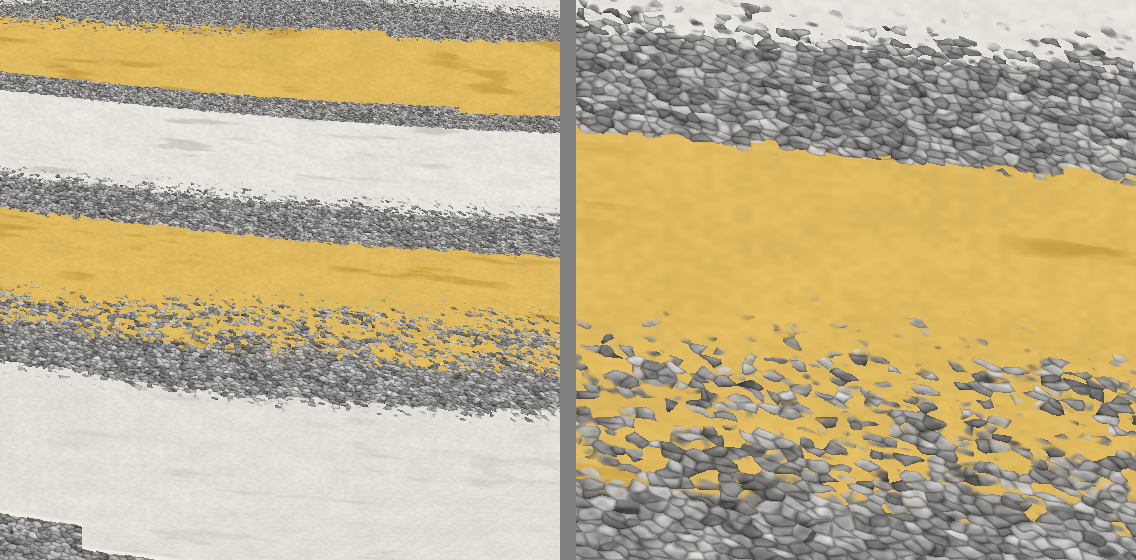
Left: the whole. Right: its middle third, enlarged.
Write a Shadertoy shader that draws this texture.

```glsl
// Worn yellow and white road paint in slanted bands over coarse grey chippings.
// Each band lies between two curved edges; its coverage fades towards an edge and
// is compared with the height of each Voronoi stone, so stones poke through.

const vec3 WHITE = vec3(0.905, 0.893, 0.870);
const vec3 DUSTY_WHITE = vec3(0.886, 0.873, 0.848);
const vec3 WHITE_STAIN = vec3(0.750, 0.725, 0.690);
const vec3 YELLOW = vec3(0.872, 0.727, 0.375);
const vec3 YELLOW_STAIN = vec3(0.740, 0.570, 0.210);
const vec3 STONE_TINT = vec3(1.0, 0.992, 0.978);

float hash(vec2 p) {
    return fract(sin(dot(p, vec2(127.1, 311.7))) * 43758.5453);
}

float noise(vec2 p) {
    vec2 i = floor(p), f = fract(p);
    f = f * f * (3.0 - 2.0 * f);
    return mix(mix(hash(i), hash(i + vec2(1, 0)), f.x),
               mix(hash(i + vec2(0, 1)), hash(i + vec2(1, 1)), f.x), f.y);
}

float fbm(vec2 p) {
    float sum = 0.0, amp = 0.5;
    for (int i = 0; i < 4; i++) {
        sum += amp * noise(p);
        p = p * 2.03 + 17.3;
        amp *= 0.5;
    }
    return sum / 0.9375;
}

// Nearest stone: centre distance, gap to its neighbour, random id, vertical offset
vec4 stones(vec2 p) {
    vec2 cell = floor(p);
    float nearest = 9.0, second = 9.0, id = 0.0, rise = 0.0;
    for (int y = -1; y <= 1; y++)
    for (int x = -1; x <= 1; x++) {
        vec2 c = cell + vec2(x, y);
        vec2 d = c + vec2(hash(c), hash(c + 41.7)) - p;
        d.y -= 0.35 * d.x;
        float dist = length(d);
        if (dist < nearest) {
            second = nearest;
            nearest = dist;
            id = hash(c + 93.1);
            rise = d.y;
        } else second = min(second, dist);
    }
    return vec4(nearest, second - nearest, id, rise);
}

// Quadratic edge through heights given at the left, middle and right
float edge(float x, float left, float middle, float right) {
    return left * (1.0 - x) * (1.0 - 2.0 * x) + 4.0 * middle * x * (1.0 - x)
         + right * x * (2.0 * x - 1.0);
}

// Coverage rising from zero at the edge over a given fray length
float cover(float inside, float fray) {
    return 1.0 - exp(-max(inside, 0.0) / fray);
}

// Opaque where the coverage exceeds the stone height
float paintMask(float coverage, float height) {
    return smoothstep(-0.09, 0.08, coverage - height);
}

// Paint colour with soft mottling, fine grain and long drag streaks
vec3 paintColor(vec3 base, vec3 stain, vec2 p, float streakAmount) {
    float streak = smoothstep(0.58, 0.74, fbm(p * vec2(9.0, 75.0) + 5.0));
    streak *= smoothstep(0.4, 0.7, noise(p * vec2(6.0, 17.0) + 31.0));
    float mottle = fbm(p * vec2(20.0, 50.0)) - 0.5;
    float grain = noise(p * vec2(170.0, 270.0)) - 0.5;
    return mix(base, stain, streak * streakAmount) * (1.0 + 0.06 * mottle + 0.05 * grain);
}

void mainImage(out vec4 fragColor, in vec2 fragCoord) {
    vec2 uv = fragCoord / iResolution.xy;
    float x = uv.x, down = 1.0 - uv.y;
    vec2 slanted = vec2(x, down - 0.09 * x);

    // Small flat chippings shrink with distance towards the top
    float scale = 0.45 + 0.9 * slanted.y;
    vec2 ground = vec2((x - 0.5) / scale, log(scale) / 0.9);
    vec2 warp = vec2(noise(ground * 130.0), noise(ground * 130.0 + 57.0));
    vec4 stone = stones(ground * vec2(88.0, 180.0) + 0.5 * warp);
    float chip = noise(ground * vec2(150.0, 260.0) + 11.0);
    float relief = 0.58 * stone.z + 0.20 * clamp(1.0 - stone.x, 0.0, 1.0) + 0.22 * chip;
    float height = 0.10 + 0.82 * smoothstep(0.05, 0.95, relief);
    float tone = mix(0.45, 0.77, fract(stone.z * 7.31)) + 0.14 * stone.w;
    tone *= mix(0.70, 1.0, smoothstep(0.0, 0.4, stone.y));
    tone += 0.20 * (noise(ground * vec2(190.0, 300.0)) - 0.5);
    vec3 color = tone * STONE_TINT;

    // Band edges, from the top; two of them have steps where strips overlap
    float wobble = down + 0.012 * (fbm(ground * vec2(30.0, 50.0)) - 0.5);
    float topWhiteEnd = edge(x, 0.010, 0.002, 0.036);
    float yellowA = edge(x, 0.021, 0.045, 0.060) + 0.013 * step(0.69, x);
    float yellowAEnd = edge(x, 0.128, 0.176, 0.196) + 0.012 * step(0.82, x);
    float whiteA = edge(x, 0.159, 0.208, 0.237);
    float whiteAEnd = edge(x, 0.318, 0.368, 0.402);
    float yellowB = edge(x, 0.368, 0.423, 0.456);
    float yellowBEnd = edge(x, 0.580, 0.645, 0.680);
    float whiteB = edge(x, 0.635, 0.703, 0.728);
    float whiteBEnd = x < 0.147 ? 0.918 + 0.16 * x : 0.983 + 0.13 * (x - 0.147);

    // Coverage of each band, crisp or frayed at its two sides
    float topWhite = cover(topWhiteEnd - wobble, 0.011);
    float upperYellow = cover(wobble - yellowA, mix(0.014, 0.003, smoothstep(0.3, 0.7, x)))
                      * cover(yellowAEnd - down, 0.0015);
    float upperWhite = cover(down - whiteA, 0.0015) * cover(whiteAEnd - wobble, 0.013);
    float lowerYellow = cover(wobble - yellowB, 0.003) * cover(yellowBEnd - wobble, 0.012);
    float lowerWhite = cover(wobble - whiteB, 0.012) * cover(whiteBEnd - down, 0.0015);

    // Patchy wear over the lower part of the near yellow band
    float wearLength = mix(0.10, 0.155, smoothstep(0.0, 0.6, x));
    float wear = smoothstep(wearLength, 0.35 * wearLength, yellowBEnd - wobble);
    float clump = fbm(ground * vec2(20.0, 42.0) + 3.0);
    lowerYellow *= 1.0 - wear * clamp(0.50 + 1.1 * (clump - 0.5), 0.0, 1.0);

    // Lay the paint; the near white strip has a pale lip along its cut end
    vec3 yellow = paintColor(YELLOW, YELLOW_STAIN, slanted, 0.6);
    vec3 white = paintColor(WHITE, WHITE_STAIN, slanted + 3.0, 0.6);
    vec3 dusty = paintColor(DUSTY_WHITE, WHITE_STAIN, slanted + 7.0, 0.3);
    float lip = smoothstep(0.010, 0.004, whiteBEnd - down);
    dusty = mix(dusty, vec3(0.95, 0.93, 0.89), lip);
    color = mix(color, dusty, paintMask(topWhite, height));
    color = mix(color, yellow, paintMask(max(upperYellow, lowerYellow), height));
    color = mix(color, white, paintMask(upperWhite, height));
    color = mix(color, dusty, paintMask(lowerWhite, height));
    fragColor = vec4(clamp(color, 0.0, 1.0), 1.0);
}
```
